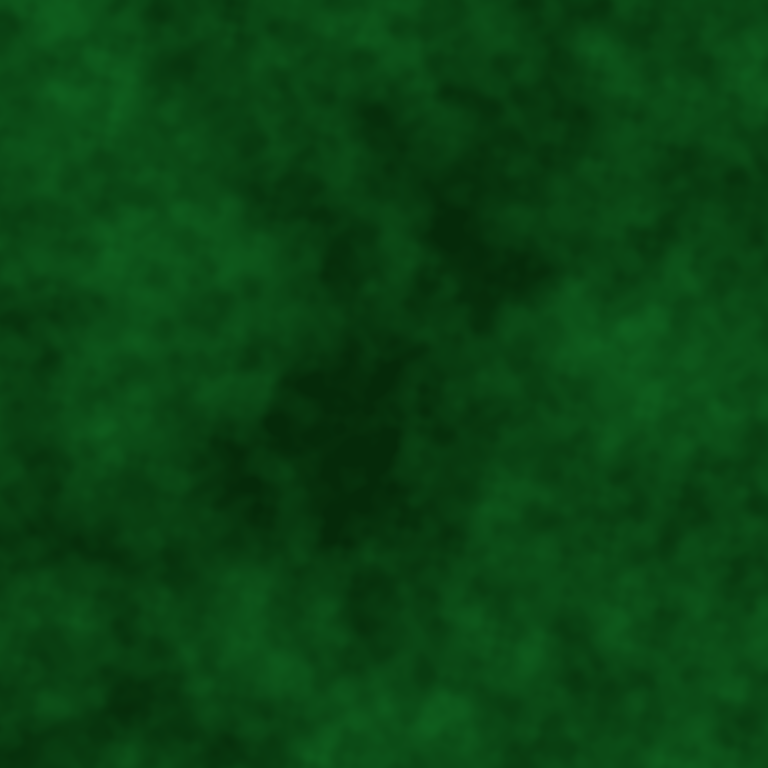
Reproduce this texture procedurally as a Shadertoy shader.

```glsl
const vec3 DEEP_GREEN = vec3(0.020, 0.165, 0.035);
const vec3 LEAF_GREEN = vec3(0.060, 0.385, 0.120);
const int OCTAVES = 5;

float hash(vec2 cell) {
    vec3 p = fract(cell.xyx * vec3(0.1031, 0.1030, 0.0973));
    p += dot(p, p.yzx + 33.33);
    return fract((p.x + p.y) * p.z);
}

// Smooth value noise centred on zero
float valueNoise(vec2 p) {
    vec2 cell = floor(p);
    vec2 f = fract(p);
    vec2 blend = f * f * f * (f * (f * 6.0 - 15.0) + 10.0);
    float lower = mix(hash(cell), hash(cell + vec2(1.0, 0.0)), blend.x);
    float upper = mix(hash(cell + vec2(0.0, 1.0)), hash(cell + vec2(1.0)), blend.x);
    return mix(lower, upper, blend.y) - 0.5;
}

// Rotated octaves: broad clouds down to small soft mottles
float cloudNoise(vec2 p, float broadWeight, float mottleWeight, float fineWeight) {
    mat2 turn = mat2(0.8, 0.6, -0.6, 0.8);
    float sum = 0.0;
    for (int i = 0; i < OCTAVES; i++) {
        float weight = i == 0 ? broadWeight : (i == OCTAVES - 1 ? fineWeight : mottleWeight);
        sum += weight * valueNoise(p);
        p = turn * p * 2.03 + vec2(17.3, 41.7);
    }
    return sum;
}

float segmentDistance(vec2 p, vec2 a, vec2 b) {
    vec2 ab = b - a;
    float along = clamp(dot(p - a, ab) / dot(ab, ab), 0.0, 1.0);
    return length(p - a - ab * along);
}

// Soft shadow falling off around a line
float softShadow(vec2 p, vec2 a, vec2 b, float radius) {
    float d = segmentDistance(p, a, b) / radius;
    return exp(-d * d);
}

void mainImage(out vec4 fragColor, in vec2 fragCoord) {
    vec2 uv = fragCoord / iResolution.xy;

    // Warp the broad shadow so that its border wanders
    vec2 warp = vec2(valueNoise(uv * 5.0 + 60.0), valueNoise(uv * 5.0 + 90.0));
    vec2 shadowPoint = uv + 0.16 * warp;
    float shadow = softShadow(shadowPoint, vec2(0.40, 0.40), vec2(0.68, 0.92), 0.20);
    shadow += 0.45 * softShadow(shadowPoint, vec2(0.50, 0.18), vec2(0.82, 0.45), 0.16);

    // Clamping leaves small flat pools in the darkest places
    float clouds = cloudNoise(uv * 4.0 + 8.0, 0.40, 0.31, 0.15);
    float tone = clamp(0.62 - 0.36 * shadow + clouds, 0.0, 1.0);

    fragColor = vec4(mix(DEEP_GREEN, LEAF_GREEN, tone), 1.0);
}
```
